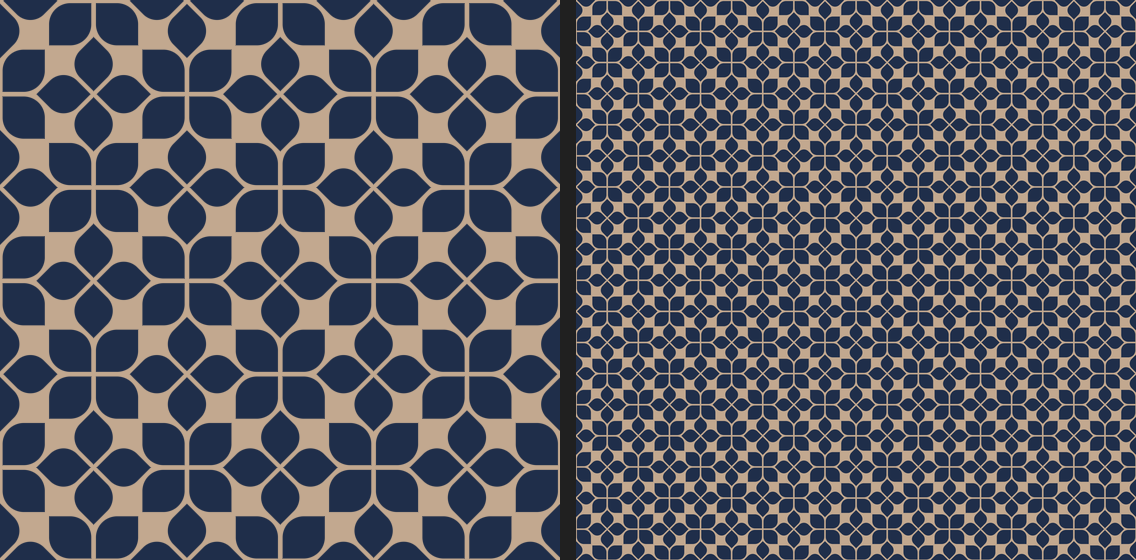
Left: one tile. Right: repeated 3 by 3.
Give the GLSL for this pattern, as a Shadertoy shader.

```glsl
// Leaf: a square with two opposite corners rounded into a circle
float leaf(vec2 p, float halfSide) {
    vec2 a = abs(p);
    return (p.x * p.y < 0.0 ? length(p) : max(a.x, a.y)) - halfSide;
}

// Four leaves mirrored around the origin, one per quadrant
float flower(vec2 p, float offset, float halfSide) {
    return leaf(abs(p) - offset, halfSide);
}

void mainImage(out vec4 fragColor, in vec2 fragCoord) {
    // Six half-periods make three repeats each way
    vec2 p = fragCoord / iResolution.xy * 6.0 + vec2(-0.003, 0.009);
    vec2 diagonal = vec2(p.x + p.y, p.y - p.x);

    // Diagonal flowers on even lattice points, upright ones on odd points
    vec2 evenCell = mod(diagonal + 1.0, 2.0) - 1.0;
    vec2 oddCell = mod(diagonal, 2.0) - 1.0;
    vec2 upright = 0.5 * vec2(oddCell.x - oddCell.y, oddCell.x + oddCell.y);

    float pointed = flower(evenCell * sqrt(0.5), 0.228, 0.205);
    float squared = flower(upright, 0.251, 0.226);
    float petals = min(pointed, squared);

    // Smooth edge about one pixel wide
    float edge = 4.5 / min(iResolution.x, iResolution.y);
    vec3 navy = vec3(0.12, 0.18, 0.29);
    vec3 sand = vec3(0.76, 0.66, 0.56);
    fragColor = vec4(mix(navy, sand, smoothstep(-edge, edge, petals)), 1.0);
}
```
